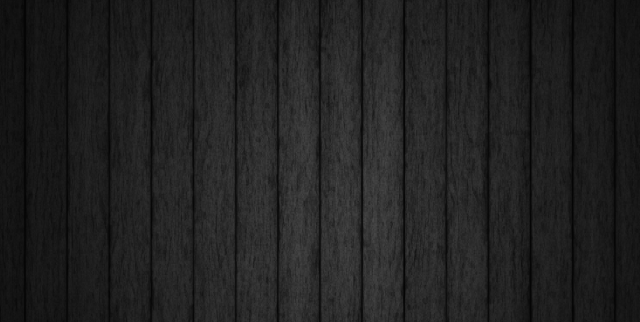
Give the GLSL for this texture, as a WebGL 2 fragment shader.

```glsl
#version 300 es
precision highp float;

uniform vec2 u_resolution;
out vec4 outColor;

float hash(vec2 cell) {
    uvec2 q = uvec2(ivec2(cell)) * uvec2(1597334673u, 3812015801u);
    uint n = (q.x ^ q.y) * 1597334673u;
    n = (n ^ (n >> 15)) * 2246822519u;
    return float((n ^ (n >> 13)) >> 8) / 16777216.0;
}

float noise(vec2 p) {
    vec2 i = floor(p);
    vec2 f = fract(p);
    f = f * f * (3.0 - 2.0 * f);
    return mix(mix(hash(i), hash(i + vec2(1, 0)), f.x),
               mix(hash(i + vec2(0, 1)), hash(i + vec2(1, 1)), f.x), f.y);
}

// Wood figure of one plank, centred near 0; p.x spans 0 to 1 across it
float woodGrain(vec2 p, float plank) {
    vec2 q = p + vec2(plank * 17.0, plank * 31.0 + 50.0);

    // Long bands, and thin dark growth lines that bend into arches
    float bands = noise(q * vec2(4.0, 1.6)) - 0.5;
    float warp = noise(q * vec2(2.2, 3.0)) + 0.25 * noise(q * vec2(6.0, 14.0));
    float rings = 0.5 + 0.5 * sin(p.x * 34.0 + warp * 22.0);
    float lines = smoothstep(0.6, 0.95, rings) * noise(q * vec2(3.0, 9.0) + 40.0);

    // Streaks, short fibres, fine grit and crisp dark flecks
    float streaks = noise(q * vec2(15.0, 5.0)) - 0.5;
    float fibres = noise(q * vec2(30.0, 60.0)) - 0.5;
    float grit = noise(q * vec2(36.0, 230.0)) - 0.5;
    float flecks = smoothstep(0.66, 0.8, noise(q * vec2(24.0, 46.0) + 90.0));
    return 0.45 * bands - 0.5 * (lines - 0.13) + 0.4 * streaks
         + 0.45 * fibres + 0.6 * grit - 0.4 * (flecks - 0.15);
}

// Ragged dark patches that gather along some plank edges
float wornPatches(vec2 p, float plank, float edge) {
    vec2 q = p + vec2(plank * 9.0, plank * 23.0 + 70.0);
    float spots = 0.6 * noise(q * vec2(5.0, 11.0)) + 0.4 * noise(q * vec2(17.0, 45.0));
    float reach = exp(-edge * 6.0) * (0.3 + 0.7 * hash(vec2(plank + 3.0, 5.0)));
    return smoothstep(0.54, 0.66, spots) * reach;
}

void main() {
    vec2 uv = gl_FragCoord.xy / u_resolution;

    // Planks: seams fall on whole numbers of x
    float x = uv.x * 15.19 - 0.593;
    float plank = floor(x);
    float across = x - plank;
    float seam = floor(x + 0.5);
    float offset = x - seam;
    float edge = abs(offset);

    // Pool of light a little below the middle
    vec2 d = (uv - vec2(0.52, 0.38)) * vec2(2.65, 1.2);
    float light = mix(0.056, 0.222, exp(-dot(d, d)));

    // Wood tone
    float tone = 0.92 + 0.12 * hash(vec2(plank + 3.0, 8.0));
    tone += 0.42 * woodGrain(vec2(across, uv.y), plank);
    tone *= 1.0 - 0.45 * wornPatches(vec2(across, uv.y), plank, edge);

    // Seams: thin uneven core, soft shadow and a faint lit lip on the right
    float wear = noise(vec2(seam * 13.0 + 20.5, uv.y * 24.0));
    float depth = mix(0.4, 0.78, hash(vec2(seam + 2.0, 21.0))) * (0.78 + 0.3 * wear);
    float blur = max(0.03, 15.19 / u_resolution.x);
    float core = 1.0 - smoothstep(0.006, 0.006 + blur, edge);
    tone *= 1.0 - 0.34 * exp(-edge * 16.0);
    tone += 0.09 * exp(-pow((offset - 0.075) / 0.025, 2.0));
    tone *= 1.0 - depth * core;

    outColor = vec4(vec3(max(light * tone, 0.018)), 1.0);
}
```
